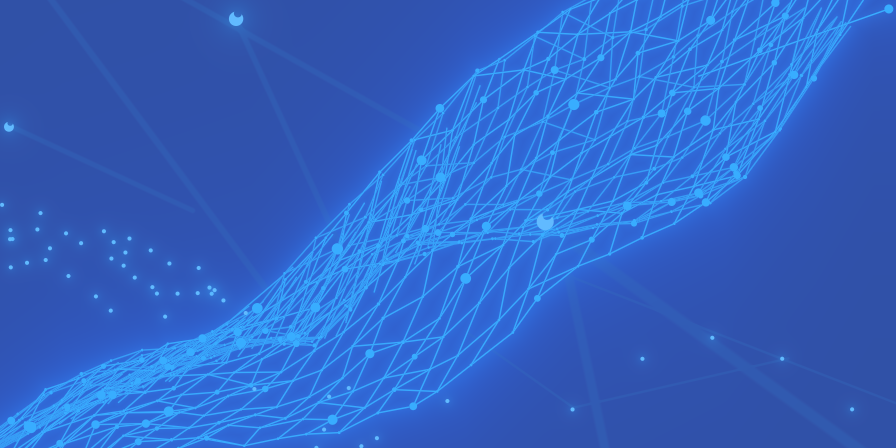
Write a WebGL 1 fragment shader that draws this background.

```glsl
precision highp float;
// A glowing twisted net of nodes and struts climbs over deep blue. Two sheets hang
// between ramp-built edges; beams, crescents and sparks lie around them.

uniform vec2 u_resolution;

#define RINGS 25
#define STRANDS 9
#define BUNDLE 44
#define LINE_WIDTH 0.0016
#define JITTER 0.026
#define GLOW_FALLOFF 45.0
#define SPARKS 48
#define DEEP_BLUE vec3(0.19, 0.315, 0.65)
#define MID_BLUE vec3(0.19, 0.335, 0.74)
#define HALO_BLUE vec3(0.185, 0.37, 0.8)
#define NET_BLUE vec3(0.22, 0.68, 1.0)
#define SPARK_BLUE vec3(0.38, 0.73, 1.0)

float pixelSize;

float hash(vec2 p) {
  vec3 q = fract(p.xyx * 0.1031);
  q += dot(q, q.yzx + 33.33);
  return fract((q.x + q.y) * q.z);
}

vec2 scatter(vec2 id) { return vec2(hash(id), hash(id + 71.0)) - 0.5; }

float segment(vec2 p, vec2 a, vec2 b) {
  vec2 d = b - a;
  return length(p - a - d * clamp(dot(p - a, d) / dot(d, d), 0.0, 1.0));
}

float cover(float d) { return clamp(0.5 - d / pixelSize, 0.0, 1.0); }

float ramp(float x, float a, float b, float rise) {
  return rise * clamp((x - a) / (b - a), 0.0, 1.0);
}

// Edge profiles of the net: height as a function of x
float topEdge(float x) {
  return -0.03 + ramp(x, -0.1, 0.14, 0.18) + ramp(x, 0.14, 0.56, 0.14)
    + ramp(x, 0.56, 1.055, 0.54) + ramp(x, 1.055, 1.3, 0.17) + ramp(x, 1.3, 1.6, 0.08);
}
float rightRise(float x) { return ramp(x, 1.62, 1.82, 0.263) + ramp(x, 1.82, 1.95, 0.22); }
float bottomEdge(float x) {
  return rightRise(x) - 0.1 + ramp(x, 0.18, 0.3, 0.1) + ramp(x, 0.3, 0.73, 0.03)
    + ramp(x, 0.73, 1.04, 0.124) + ramp(x, 1.04, 1.276, 0.236) + ramp(x, 1.276, 1.62, 0.177);
}
float foldEdge(float x) {
  return rightRise(x) - 0.05 + ramp(x, -0.1, 0.2, 0.15) + ramp(x, 0.2, 0.57, 0.14)
    + ramp(x, 0.72, 0.885, 0.19) + ramp(x, 0.885, 1.05, 0.035) + ramp(x, 1.25, 1.62, 0.1);
}

vec2 topPoint(float t) { float x = 1.7 * t - 0.1; return vec2(x, topEdge(x)); }
vec2 bottomPoint(float t) { float x = 1.85 * t + 0.1; return vec2(x, bottomEdge(x)); }
vec2 foldPoint(float t) { float x = 1.97 * t - 0.08; return vec2(x, foldEdge(x)); }

// Returns strut coverage, node coverage and nearest distance
vec3 net(vec2 p) {
  vec3 result = vec3(0.0, 0.0, 1.0);
  for (int i = 0; i < RINGS; i++) {
    float ring = float(i), t = ring / float(RINGS), u = (ring + 1.0) / float(RINGS);
    vec2 topA = topPoint(t), topB = topPoint(u), lowA = bottomPoint(t), lowB = bottomPoint(u);
    if (segment(p, topA, lowA) > 0.24) continue;
    for (int k = 0; k < 2; k++) {
      float sheet = float(k);
      vec2 endA = mix(lowA, foldPoint(t), sheet), endB = mix(lowB, foldPoint(u), sheet);
      vec2 a, b;
      for (int j = 0; j <= STRANDS; j++) {
        float s = float(j) / float(STRANDS);
        s = mix(s, s * (2.0 - s), sheet);
        vec2 id = vec2(ring, float(j) + 37.0 * sheet);
        vec2 nextA = mix(topA, endA, s) + JITTER * scatter(id);
        vec2 nextB = mix(topB, endB, s) + JITTER * scatter(id + vec2(1.0, 0.0));
        float size = hash(id + 19.0);
        float knot = length(p - nextA) - 0.003 - 0.01 * pow(size, 6.0);
        float d = segment(p, nextA, nextB);
        if (j > 0) {
          d = min(d, segment(p, nextA, b));
          if (size > 0.72) d = min(d, segment(p, a, nextB));
        }
        a = nextA;
        b = nextB;
        float ink = cover(d - LINE_WIDTH) * mix(0.95, 0.75, sheet);
        result = vec3(max(result.xy, vec2(ink, cover(knot))), min(result.z, d));
      }
    }
  }
  // Long struts fanning up from the fold
  for (int i = 0; i < BUNDLE; i++) {
    float n = float(i), h = hash(vec2(n, 3.0)), t = mix(0.06, 0.54, (n + h) / float(BUNDLE));
    vec2 a = foldPoint(t) + 0.05 * scatter(vec2(n, 8.0));
    vec2 b = mix(a, topPoint(t + 0.1 + 0.14 * h), 0.55 + 0.45 * hash(vec2(n, 17.0)));
    float d = segment(p, a, b);
    result.x = max(result.x, 0.85 * cover(d - LINE_WIDTH));
    result.z = min(result.z, d);
  }
  return result;
}

float beam(vec2 p, vec4 ends, float width) {
  return 1.0 - smoothstep(width * 0.5, width + pixelSize, segment(p, ends.xy, ends.zw));
}

// A round light with a bite taken from its upper side
vec3 crescent(vec3 color, vec2 p, float radius) {
  float bite = cover(length(p - radius * vec2(0.25, 0.75)) - radius * 0.55);
  color = mix(color, NET_BLUE, 0.4 * exp(-length(p) / (radius * 1.6)));
  return mix(color, SPARK_BLUE, cover(length(p) - radius) * (1.0 - bite));
}

void main() {
  pixelSize = 1.0 / u_resolution.y;
  vec2 p = gl_FragCoord.xy / u_resolution * vec2(2.0, 1.0);
  // Backdrop with a wide and a narrow halo
  float outside = max(0.0, max(p.y - topEdge(p.x), bottomEdge(p.x) - p.y));
  vec3 color = mix(DEEP_BLUE, MID_BLUE, exp(-outside * 3.2));
  color = mix(color, HALO_BLUE, exp(-outside * 14.0));
  // Broad beams and thin threads
  float beams = beam(p, vec4(0.1, 1.02, 0.62, 0.32), 0.008)
    + beam(p, vec4(0.4, 1.01, 0.97, 0.69), 0.007) + beam(p, vec4(0.53, 0.95, 0.75, 0.47), 0.007)
    + beam(p, vec4(0.02, 0.72, 0.43, 0.53), 0.006) + beam(p, vec4(1.27, 0.38, 1.35, 0.0), 0.012)
    + beam(p, vec4(1.29, 0.45, 1.94, -0.02), 0.015) + beam(p, vec4(1.04, 0.26, 1.28, 0.09), 0.002)
    + beam(p, vec4(1.28, 0.09, 1.76, 0.2), 0.002) + beam(p, vec4(1.28, 0.38, 2.0, 0.1), 0.002);
  color = mix(color, vec3(0.2, 0.42, 0.74), 0.35 * min(beams, 1.0));
  // Net and its glow, with an outlying strut
  vec3 mesh = net(p);
  vec2 tip = vec2(1.984, 0.98);
  float strut = segment(p, vec2(1.56, 0.83), tip);
  float ink = max(max(mesh.x, mesh.y), cover(min(strut - LINE_WIDTH, length(p - tip) - 0.01)));
  color = mix(color, vec3(0.2, 0.5, 0.94), 0.42 * exp(-min(mesh.z, strut) * GLOW_FALLOFF));
  color = mix(color, NET_BLUE, ink);
  // Sparks at left, along the bottom and at lower right
  for (int i = 0; i < SPARKS; i++) {
    float n = float(i), h = hash(vec2(n, 5.0)), v = hash(vec2(n, 13.0)), m = n - 43.0;
    vec2 spot = vec2(0.56 * h, mix(0.29, 0.6 - 0.25 * h, sqrt(v)));
    if (i > 34) spot = vec2(0.5 + 0.5 * h, 0.15 * v);
    if (i > 42) spot = vec2(1.278 + 0.156 * m, 0.086 + 0.16 * sin(0.785 * m));
    float d = length(p - spot);
    color = mix(color, NET_BLUE, 0.25 * exp(-d * 90.0));
    color = mix(color, SPARK_BLUE, cover(d - 0.0045));
  }
  color = crescent(color, p - vec2(0.527, 0.958), 0.016);
  color = crescent(color, p - vec2(0.02, 0.717), 0.011);
  color = crescent(color, p - vec2(1.217, 0.505), 0.019);
  gl_FragColor = vec4(color, 1.0);
}
```
